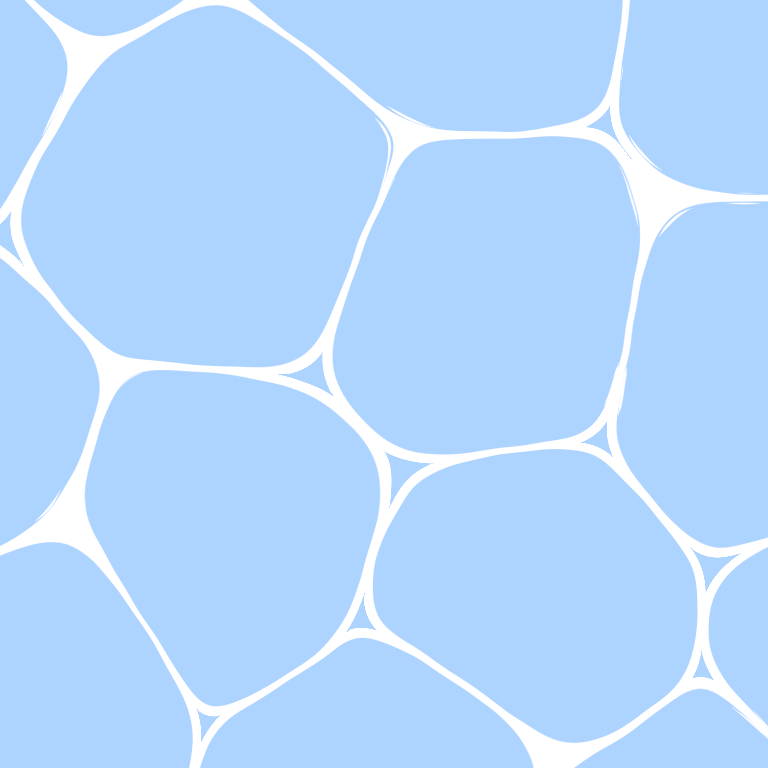
Write a three.js fragment shader that draws this pattern.

```glsl
varying vec2 vUv;

#define CELL_COLOR vec3(0.678, 0.827, 1.0)
#define CELLS 2.4
#define ROW_STEP 0.866
#define TILT 0.28
#define JITTER 0.42
#define BEND 0.05
#define LINE_HALF 0.004
#define CORNER_TIGHT 54.0
#define CORNER_LOOSE 32.0
#define HOLE_LEVEL 0.0068
#define HOLE_SHARE 0.5
#define SOFT 0.0009

vec2 hash2(vec2 p) {
  p = vec2(dot(p, vec2(127.1, 311.7)), dot(p, vec2(269.5, 183.3)));
  return fract(sin(p) * 43758.545);
}

float gradientNoise(vec2 p) {
  vec2 i = floor(p), f = fract(p);
  vec2 u = f * f * f * (f * (f * 6.0 - 15.0) + 10.0);
  vec2 o = vec2(0.0, 1.0);
  float a = dot(hash2(i) * 2.0 - 1.0, f);
  float b = dot(hash2(i + o.yx) * 2.0 - 1.0, f - o.yx);
  float c = dot(hash2(i + o.xy) * 2.0 - 1.0, f - o.xy);
  float d = dot(hash2(i + o.yy) * 2.0 - 1.0, f - o.yy);
  return mix(mix(a, b, u.x), mix(c, d, u.x), u.y);
}

vec2 noise2(vec2 p) {
  return vec2(gradientNoise(p), gradientNoise(p + vec2(37.2, 17.9)));
}

// Cell centres in staggered rows
vec2 site(vec2 id) {
  vec2 center = vec2(id.x + 0.5 * mod(id.y, 2.0), id.y * ROW_STEP);
  return center + JITTER * (hash2(id + 5.0) - 0.5);
}

// x: smooth distance to the walls, negative where walls meet
// y: random value shared by the three cells around a junction
vec2 walls(vec2 q, float sharpness) {
  vec2 base = floor(q / vec2(1.0, ROW_STEP));
  vec2 nearest = vec2(0.0);
  vec3 dist = vec3(1e3), seed = vec3(0.0);
  for (int y = -2; y <= 2; y++) {
    for (int x = -2; x <= 2; x++) {
      vec2 id = base + vec2(float(x), float(y));
      vec2 s = site(id);
      float d = distance(q, s), r = hash2(id + 71.0).x;
      if (d < dist.x) {
        dist = vec3(d, dist.xy); seed = vec3(r, seed.xy); nearest = s;
      } else if (d < dist.y) {
        dist = vec3(dist.x, d, dist.y); seed = vec3(seed.x, r, seed.y);
      } else if (d < dist.z) {
        dist.z = d; seed.z = r;
      }
    }
  }
  float total = 0.0;
  for (int y = -2; y <= 2; y++) {
    for (int x = -2; x <= 2; x++) {
      vec2 s = site(base + vec2(float(x), float(y)));
      vec2 across = s - nearest;
      if (dot(across, across) > 1e-4) {
        float d = dot(0.5 * (s + nearest) - q, normalize(across)) / CELLS;
        total += exp(-sharpness * d);
      }
    }
  }
  float h = -log(max(total, 1e-20)) / sharpness;
  return vec2(h, fract(seed.x + seed.y + seed.z));
}

float below(float value, float level, float soft) {
  return 1.0 - smoothstep(level - soft, level + soft, value);
}

void main() {
  // Bend the walls, add a hand-drawn wobble, then tilt the rows
  vec2 p = vUv + BEND * noise2(vUv * 3.1 + 4.0) + 0.003 * noise2(vUv * 17.0);
  float c = cos(TILT), s = sin(TILT);
  p = mat2(c, s, -s, c) * (p - vec2(0.26, 0.76)) * CELLS;

  // Corners vary from tight to widely rounded
  float looseness = clamp(0.5 + 1.1 * gradientNoise(vUv * 4.3 + 8.0), 0.0, 1.0);
  vec2 wall = walls(p, mix(CORNER_TIGHT, CORNER_LOOSE, looseness));
  float h = wall.x;

  // Wall strokes of uneven thickness
  float width = LINE_HALF * (1.0 + 0.35 * gradientNoise(vUv * 13.0 + 2.0));
  float ink = below(h, width, SOFT);

  // Stray tapered strokes beside the walls
  float gate = gradientNoise(vUv * 9.0 + 21.0) - 0.25;
  float gap = 0.006 + 0.006 * gradientNoise(vUv * 11.0 + 31.0);
  float flick = below(abs(h - gap), min(0.015 * gate, 0.0016), SOFT);
  ink = max(ink, flick * step(0.0, gate));

  // Small gaps left open inside some junctions
  float hole = below(h, -HOLE_LEVEL, SOFT * 0.4);
  ink *= 1.0 - hole * step(wall.y, HOLE_SHARE);

  gl_FragColor = vec4(mix(CELL_COLOR, vec3(1.0), ink), 1.0);
}
```
